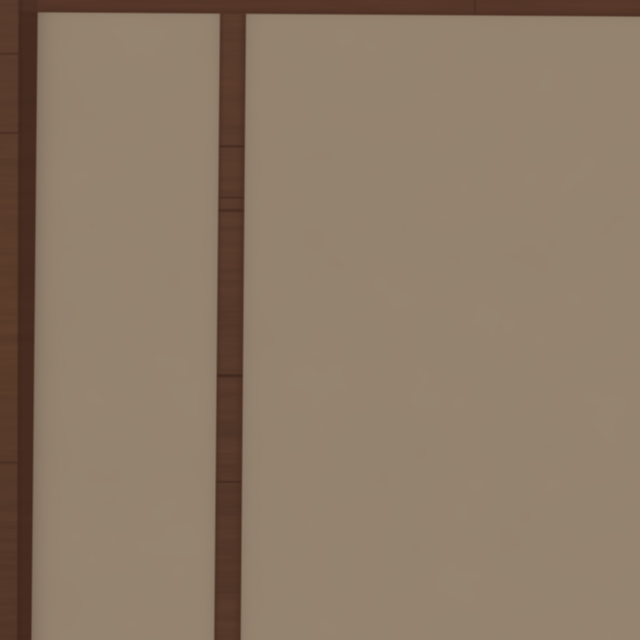
A Shadertoy shader for this texture:

```glsl
// Two plain beige panels set in a dark wooden frame, seen slightly askew.
// Slanted edges give soft masks for the panels; the wood is stretched
// gradient noise with thin seams, and shadows fade in from the panel edges.

const vec3 PANEL = vec3(0.582, 0.514, 0.437);
const vec3 PANEL_SHADE = vec3(0.475, 0.410, 0.345);
const vec3 WOOD = vec3(0.338, 0.226, 0.168);
const vec3 GROOVE = vec3(0.272, 0.170, 0.125);
const vec3 SEAM = vec3(0.225, 0.140, 0.105);

const float EDGE_SOFT = 0.0022;
// Vertical edges: x at the bottom, x at the top
const vec2 STILE_EDGE = vec2(0.0270, 0.0290);
const vec2 LEFT_START = vec2(0.0490, 0.0590);
const vec2 LEFT_END = vec2(0.3348, 0.3440);
const vec2 RIGHT_START = vec2(0.3760, 0.3845);
// Top edge: height at the left, height at the right
const vec2 TOP_EDGE = vec2(0.9812, 0.9740);

// Seams: height, half thickness, strength
const vec3 BAR_SEAMS[5] = vec3[5](
    vec3(0.771, 0.0022, 0.60), vec3(0.691, 0.0018, 0.45),
    vec3(0.671, 0.0025, 0.55), vec3(0.413, 0.0028, 0.75),
    vec3(0.247, 0.0022, 0.55));
const vec3 STILE_SEAMS[3] = vec3[3](
    vec3(0.916, 0.0020, 0.40), vec3(0.792, 0.0020, 0.50),
    vec3(0.277, 0.0022, 0.40));
const float RAIL_SEAM_X = 0.742;

vec2 hashGradient(vec2 cell) {
    vec2 h = vec2(dot(cell, vec2(127.1, 311.7)), dot(cell, vec2(269.5, 183.3)));
    return fract(sin(h) * 43758.5) * 2.0 - 1.0;
}

float gradientNoise(vec2 p) {
    vec2 i = floor(p), f = fract(p);
    vec2 u = f * f * f * (f * (f * 6.0 - 15.0) + 10.0);
    vec2 e = vec2(1.0, 0.0);
    float a = dot(hashGradient(i), f);
    float b = dot(hashGradient(i + e.xy), f - e.xy);
    float c = dot(hashGradient(i + e.yx), f - e.yx);
    float d = dot(hashGradient(i + e.xx), f - e.xx);
    return mix(mix(a, b, u.x), mix(c, d, u.x), u.y);
}

float edgeMask(float d) {
    return smoothstep(-EDGE_SOFT, EDGE_SOFT, d);
}

float seamLine(float offset, float halfWidth) {
    float r = offset / halfWidth;
    return exp(-r * r);
}

// Grain runs along p.x and varies quickly along p.y
float woodGrain(vec2 p) {
    return 0.6 * gradientNoise(p * vec2(7.0, 65.0))
         + 0.4 * gradientNoise(p * vec2(13.0, 170.0) + 19.0);
}

void mainImage(out vec4 fragColor, in vec2 fragCoord) {
    vec2 uv = fragCoord / iResolution.xy;

    // Signed distances, positive towards the right or the panel
    float stile = uv.x - mix(STILE_EDGE.x, STILE_EDGE.y, uv.y);
    float leftIn = uv.x - mix(LEFT_START.x, LEFT_START.y, uv.y);
    float leftOut = mix(LEFT_END.x, LEFT_END.y, uv.y) - uv.x;
    float rightIn = uv.x - mix(RIGHT_START.x, RIGHT_START.y, uv.y);
    float below = mix(TOP_EDGE.x, TOP_EDGE.y, uv.x) - uv.y;
    float inRail = edgeMask(-below);
    float onStile = 1.0 - edgeMask(stile);

    // Wood: cross grain on the uprights, uneven warmth along them
    float grain = woodGrain(uv);
    vec3 wood = WOOD * (1.0 + 0.16 * grain);
    wood *= 0.96 + 0.06 * smoothstep(0.1, 0.9, uv.y);
    wood += vec3(0.018, 0.010, -0.004) * onStile
          * seamLine(uv.y - 0.47, 0.22);

    // Groove between the outer stile and the left panel
    float groove = edgeMask(stile) * edgeMask(0.012 - leftIn);
    wood = mix(wood, GROOVE * (1.0 + 0.08 * grain), groove * (1.0 - 0.35 * inRail));
    wood = mix(wood, SEAM, 0.30 * seamLine(stile - 0.003, 0.004));

    // Darkened sides of the middle bar
    float barSide = seamLine(leftOut, 0.005) + seamLine(rightIn, 0.008);
    wood = mix(wood, GROOVE, 0.55 * clamp(barSide, 0.0, 1.0) * (1.0 - inRail));

    // Thin seams across the bar and the stile
    float onBar = edgeMask(-leftOut) * edgeMask(-rightIn) * (1.0 - inRail);
    for (int i = 0; i < 5; i++) {
        vec3 s = BAR_SEAMS[i];
        wood = mix(wood, SEAM, onBar * s.z * seamLine(uv.y - s.x, s.y));
    }
    for (int i = 0; i < 3; i++) {
        vec3 s = STILE_SEAMS[i];
        wood = mix(wood, SEAM, onStile * s.z * seamLine(uv.y - s.x, s.y));
    }

    // Top rail: lengthwise grain, one joint, a dark lower lip
    vec3 rail = WOOD * vec3(0.98, 0.94, 0.95) * (1.0 + 0.10 * grain);
    rail = mix(rail, SEAM, 0.40 * seamLine(uv.x - RAIL_SEAM_X, 0.002));
    rail = mix(rail, GROOVE, 0.50 * seamLine(below, 0.006));
    wood = mix(wood, rail, inRail * edgeMask(leftIn));

    // Panels: faint mottling and shadows next to the frame
    float mottle = gradientNoise(uv * 9.0) + 0.5 * gradientNoise(uv * 31.0);
    vec3 panel = PANEL * (1.0 + 0.010 * mottle);
    float onLeft = edgeMask(leftOut);
    float shade = onLeft * (0.75 * exp(-max(leftIn, 0.0) / 0.013)
                          + 0.35 * exp(-max(leftOut, 0.0) / 0.007));
    shade += (1.0 - onLeft) * 0.35 * exp(-max(rightIn, 0.0) / 0.009);
    shade += 0.20 * exp(-max(below, 0.0) / 0.006);
    panel = mix(panel, PANEL_SHADE, clamp(shade, 0.0, 1.0));

    float inPanel = edgeMask(below) * max(edgeMask(leftIn) * onLeft, edgeMask(rightIn));
    fragColor = vec4(mix(wood, panel, inPanel), 1.0);
}
```
